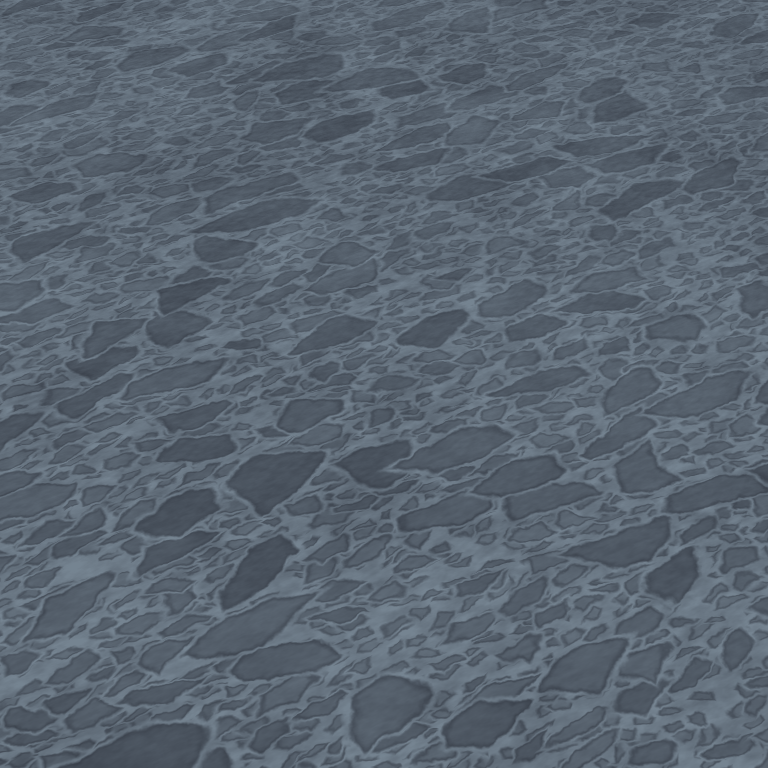
This texture is drawn by a Shadertoy shader. Its source:

```glsl
// Crazy paving of slate shards in pale blue mortar, seen at a slant.
// Three sizes of random convex polygons are scattered on a tilted ground
// plane; larger stones push mortar over the smaller ones beneath.

float hash(vec2 p) {
    vec3 q = fract(vec3(p.xyx) * 0.1031);
    q += dot(q, q.yzx + 33.33);
    return fract((q.x + q.y) * q.z);
}

float noise(vec2 p) {
    vec2 i = floor(p), f = fract(p);
    f = f * f * (3.0 - 2.0 * f);
    return mix(mix(hash(i), hash(i + vec2(1, 0)), f.x),
               mix(hash(i + vec2(0, 1)), hash(i + vec2(1, 1)), f.x), f.y);
}

float fbm(vec2 p) {
    float sum = 0.0, amp = 0.5;
    for (int i = 0; i < 4; i++) {
        sum += amp * noise(p);
        p = mat2(1.6, 1.2, -1.2, 1.6) * p + 7.3;
        amp *= 0.5;
    }
    return sum;
}

mat2 rotate(float a) {
    return mat2(cos(a), -sin(a), sin(a), cos(a));
}

// Signed distance to a convex shard with slightly rounded corners
float shard(vec2 q, vec2 id) {
    float d = -1.0;
    for (int k = 0; k < 6; k++) {
        float n = float(k);
        float a = (n + 0.95 * hash(id + n * 3.7)) * 1.0472;
        float side = dot(q, vec2(cos(a), sin(a))) - mix(0.27, 0.55, hash(id + n * 5.1 + 40.0));
        float h = max(0.05 - abs(d - side), 0.0);
        d = max(d, side) + h * h * 5.0;
    }
    return d;
}

// Paints one size of stone over the shade beneath
float stoneLayer(float shade, float mortar, vec2 p, float size, float cover, float tone, float soft, float seed) {
    vec2 g = p / (size * vec2(1.6, 0.84));
    g.x += 0.35 * sin(g.y * 1.3 + seed);
    vec2 cell = floor(g);
    for (int j = -1; j <= 1; j++)
    for (int i = -1; i <= 1; i++) {
        vec2 id = cell + vec2(i, j) + seed * 17.0 + 200.0;
        if (hash(id + 0.5) > cover) continue;
        vec2 jitter = vec2(hash(id + 11.0), hash(id + 23.0));
        vec2 q = g - cell - vec2(i, j) - mix(vec2(0.22), vec2(0.78), jitter);
        q = rotate((hash(id + 31.0) - 0.5) * 1.1) * q;
        q *= mix(vec2(0.8, 0.95), vec2(1.2, 1.5), vec2(hash(id + 57.0), hash(id + 63.0)));
        float d = shard(q, id) * size * 0.95;

        // Mortar collar, then the body with its dark rim
        float gap = 0.0015 + size * 0.04;
        shade = mix(mortar, shade, smoothstep(gap * 0.5, gap * 0.5 + soft * 2.0, d));
        float body = tone + 0.3 * (hash(id + 71.0) - 0.5);
        float rim = smoothstep(0.0, 0.004 + size * 0.05, -d);
        float stone = mix(0.04, body, rim);
        shade = mix(shade, stone, smoothstep(soft, -soft, d));
    }
    return shade;
}

void mainImage(out vec4 fragColor, in vec2 fragCoord) {
    vec2 uv = fragCoord / iResolution.xy;

    // Ground plane receding towards a horizon above the canvas
    float depth = 2.2 / (2.2 - uv.y);
    vec2 ground = vec2(uv.x - 0.5, 2.2) * depth;
    vec2 p = vec2(dot(ground, vec2(0.913, 0.407)), dot(ground, vec2(-0.407, 0.913)));

    // Ragged edges
    vec2 wobble = vec2(fbm(p * 45.0), fbm(p * 45.0 + 50.0)) - 0.47;
    vec2 w = p + wobble * vec2(0.024, 0.014);
    float soft = 0.0025 * depth;

    // Mortar, then shards from small to large
    float mortar = 0.92 + 0.7 * (fbm(p * vec2(35.0, 70.0)) - 0.47);
    float shade = mortar;
    shade = stoneLayer(shade, mortar, w, 0.025, 0.90, 0.52, soft, 1.0);
    shade = stoneLayer(shade, mortar, w, 0.047, 0.55, 0.43, soft, 2.0);
    shade = stoneLayer(shade, mortar, w, 0.098, 0.46, 0.31, soft, 3.0);

    // Fine streaks along the grain, coarser smears and broad stains
    float far = smoothstep(0.2, 1.0, uv.y);
    shade = mix(shade, 0.50, 0.28 * far);
    shade += mix(0.30, 0.50, far) * (fbm(p * vec2(70.0, 170.0)) - 0.47);
    shade += mix(0.20, 0.45, far) * (fbm(p * vec2(13.0, 30.0)) - 0.47);
    shade += 0.40 * (fbm(ground * 5.0) - 0.47);

    vec3 slate = vec3(0.250, 0.280, 0.322);
    vec3 paleBlue = vec3(0.432, 0.486, 0.536);
    fragColor = vec4(mix(slate, paleBlue, clamp(shade, -0.1, 1.15)), 1.0);
}
```
